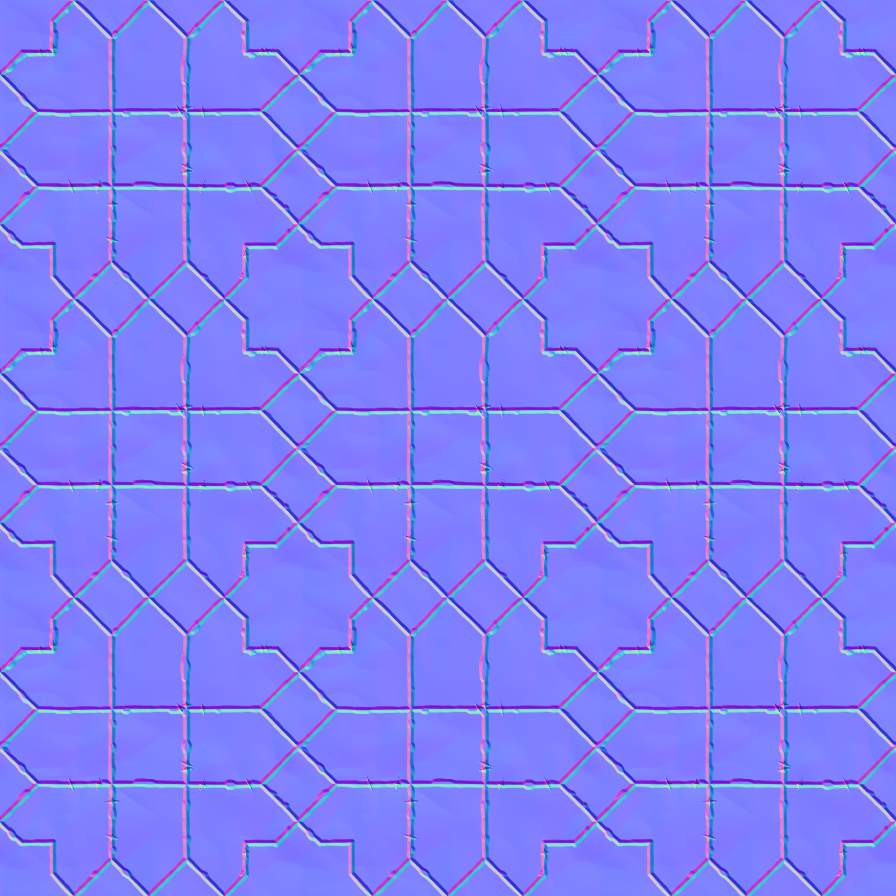
Reproduce this texture map procedurally as a WebGL 1 fragment shader.

```glsl
precision highp float;
// Normal map of worn stone tiles: eight-pointed stars and crossing bands cut by thin grooves.

uniform vec2 u_resolution;

float hash(vec2 p) {
  return fract(sin(dot(p, vec2(127.1, 311.7))) * 43758.5453);
}

// Value noise over one tile, wrapping after n cells.
float noise(vec2 u, float n, float seed) {
  vec2 i = floor(u * n);
  vec2 f = fract(u * n);
  f = f * f * (3.0 - 2.0 * f);
  vec2 a = mod(i, n) + seed;
  vec2 b = mod(i + 1.0, n) + seed;
  return mix(mix(hash(a), hash(vec2(b.x, a.y)), f.x),
             mix(hash(vec2(a.x, b.y)), hash(b), f.x), f.y);
}

float segment(vec2 p, vec2 a, vec2 b) {
  vec2 ab = b - a;
  return length(p - a - ab * clamp(dot(p - a, ab) / dot(ab, ab), 0.0, 1.0));
}

// Joints of one folded quarter, mirrored later across its diagonal.
float joints(vec2 p) {
  float d = segment(p, vec2(32.0, 0.0), vec2(32.0, 96.0));
  d = min(d, segment(p, vec2(0.0, 128.0), vec2(32.0, 96.0)));
  d = min(d, segment(p, vec2(32.0, 96.0), vec2(64.0, 128.0)));
  d = min(d, segment(p, vec2(64.0, 128.0), vec2(82.75, 109.25)));
  return min(d, segment(p, vec2(82.75, 109.25), vec2(82.75)));
}

// Four-pointed nicks scattered along the joints.
float nicks(vec2 c) {
  float depth = 0.0;
  for (int i = 0; i < 16; i++) {
    float k = float(i);
    vec2 r = vec2(hash(vec2(k, 3.1)), hash(vec2(k, 8.7)));
    vec2 side = sign(vec2(hash(vec2(k, 5.3)), hash(vec2(k, 1.9))) - 0.5);
    vec2 at = vec2(32.0 * side.x, mix(-92.0, 92.0, r.x));
    if (mod(k, 3.0) > 1.5) at = side * vec2(83.0 + 18.0 * r.x, 83.0);
    if (mod(k, 2.0) > 0.5) at = at.yx;
    float angle = (r.y - 0.5) * 1.2;
    float s = sin(angle);
    float t = cos(angle);
    vec2 q = abs(mat2(t, -s, s, t) * (c - at));
    if (mod(k, 2.0) > 0.5) q = q.yx;
    float star = sqrt(q.x / 9.0) + sqrt(q.y / 5.0);
    depth = max(depth, 1.0 - smoothstep(0.5, 1.05, star));
  }
  return depth;
}

// Relief of one tile, in 256ths of its width.
float height(vec2 u) {
  vec2 wobble = vec2(noise(u, 9.0, 11.0), noise(u, 9.0, 37.0)) - 0.5;
  vec2 c = (fract(u + wobble * 0.006) - 0.5) * 256.0;
  vec2 p = abs(c);
  float d = min(joints(p), joints(p.yx));

  // Ragged edges with a few broken lips
  d += (noise(u, 48.0, 5.0) - 0.5) * 0.7;
  d -= 1.8 * smoothstep(0.68, 0.95, noise(u, 26.0, 71.0));
  float h = 3.6 * clamp((d - 0.3) / 2.2, 0.0, 1.0);
  h -= 2.5 * nicks(c);

  // Soft dents meeting in curved creases
  vec2 w = u + 0.07 * vec2(noise(u, 6.0, 53.0), noise(u, 6.0, 91.0));
  float dents = max(noise(w, 7.0, 19.0), noise(w, 5.0, 43.0));
  dents += 0.5 * max(noise(w, 11.0, 67.0), noise(w, 8.0, 29.0));
  return h + 2.2 * dents;
}

void main() {
  vec2 u = gl_FragCoord.xy / u_resolution * 3.0;
  vec2 e = vec2(0.75 / 256.0, 0.0);
  vec2 slope = vec2(height(u + e.xy) - height(u - e.xy),
                    height(u + e.yx) - height(u - e.yx)) / 1.5;
  vec3 normal = normalize(vec3(-slope, 1.0));
  gl_FragColor = vec4(normal * 0.5 + 0.5, 1.0);
}
```
